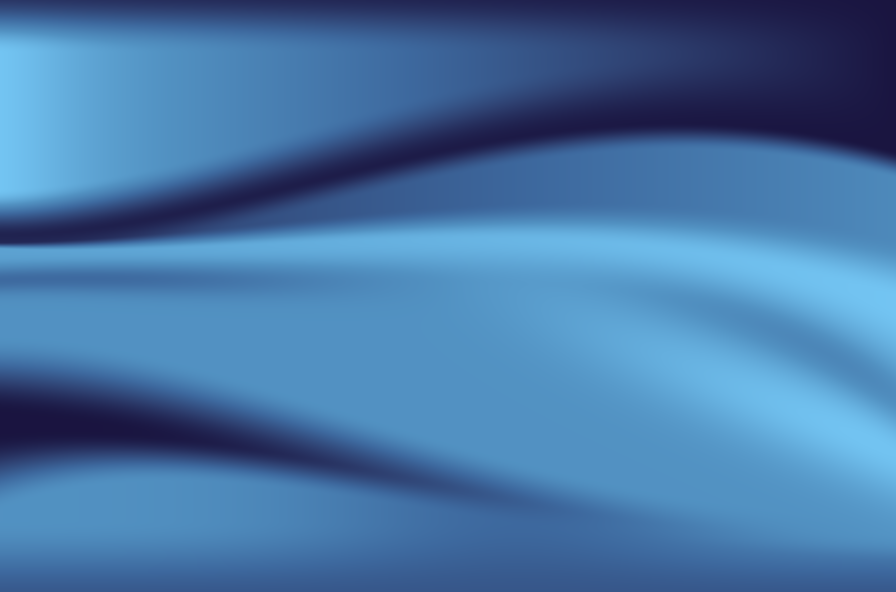
A WebGL 1 fragment shader for this background:

```glsl
precision highp float;
// Draws a backdrop of soft, flowing blue folds between navy shadows.

uniform vec2 u_resolution;

const vec3 NAVY  = vec3(0.10, 0.08, 0.25);
const vec3 SLATE = vec3(0.18, 0.25, 0.44);
const vec3 DENIM = vec3(0.24, 0.41, 0.62);
const vec3 AZURE = vec3(0.32, 0.57, 0.76);
const vec3 SKY   = vec3(0.45, 0.77, 0.95);

// Maps a tone from 0 (shadow) to 1 (highlight) onto the blue ramp.
vec3 blueRamp(float tone) {
    float t = clamp(tone, 0.0, 1.0) * 4.0;
    vec3 color = mix(NAVY, SLATE, clamp(t, 0.0, 1.0));
    color = mix(color, DENIM, clamp(t - 1.0, 0.0, 1.0));
    color = mix(color, AZURE, clamp(t - 2.0, 0.0, 1.0));
    return mix(color, SKY, clamp(t - 3.0, 0.0, 1.0));
}

// Smooth quartic through five heights evenly spaced over x = 0..1.
float foldCurve(float x, float a, float b, float c, float d, float e) {
    float t = 4.0 * x;
    float d2 = c - 2.0 * b + a;
    float d3 = d - 3.0 * c + 3.0 * b - a;
    float d4 = e - 4.0 * d + 6.0 * c - 4.0 * b + a;
    float k2 = t * (t - 1.0) / 2.0;
    float k3 = k2 * (t - 2.0) / 3.0;
    float k4 = k3 * (t - 3.0) / 4.0;
    return a + t * (b - a) + k2 * d2 + k3 * d3 + k4 * d4;
}

float bell(float offset, float width) {
    float q = offset / width;
    return exp(-q * q);
}

// Top panel: bright at the left, sinking into shadow at the fold and the top.
float upperPanel(vec2 p, float height) {
    float tone = 0.92 * (1.0 - p.x) + 0.08 * bell(p.x, 0.08);
    float topFade = smoothstep(-0.015, 0.09, 1.0 - p.y);
    float foldFade = smoothstep(0.01, 0.09 + 0.05 * p.x, height);
    return tone * mix(0.15, 1.0, topFade) * mix(0.08, 1.0, foldFade);
}

// Central sheet: a lit crest, a crease below it and a glow at the right.
float centralSheet(vec2 p, float crest, float crease) {
    float height = p.y - crease;
    float ridge = 0.24 + 0.6 * (1.0 - p.x);
    float glow = 0.25 * smoothstep(0.42, 1.0, p.x) * bell(p.y - ridge, 0.085);
    float lit = mix(0.83, 1.0, p.x);
    float rise = smoothstep(0.0, 0.7 * (crest - crease), height);
    float depth = 0.24 * (1.0 - smoothstep(0.1, 0.55, p.x))
                + 0.12 * smoothstep(0.6, 1.0, p.x);
    float shadow = depth * bell(height, mix(0.022, 0.05, p.x));
    return mix(0.75 + glow, lit, rise) - shadow;
}

// Dark sweep that tapers away toward the right.
float sweepShadow(float x, float height) {
    float strength = 0.75 * (1.0 - smoothstep(0.1, 1.0, x));
    float core = 0.1 * exp(-5.0 * x);
    float reach = 0.05 + 0.18 * (1.0 - x) * (1.0 - x);
    return strength * (1.0 - smoothstep(core, reach, height));
}

// Bottom panel: fades down to a darker lower border.
float lowerPanel(vec2 p) {
    float top = 0.75 - 0.25 * bell(p.x - 0.58, 0.25);
    return mix(0.38, top, smoothstep(-0.02, 0.12, p.y));
}

void main() {
    vec2 p = gl_FragCoord.xy / u_resolution;

    // Fold lines from top to bottom.
    float brow   = foldCurve(p.x, 0.591, 0.644, 0.734, 0.778, 0.730);
    float crest  = foldCurve(p.x, 0.585, 0.600, 0.624, 0.616, 0.547);
    float crease = foldCurve(p.x, 0.527, 0.527, 0.522, 0.488, 0.319);
    float hem    = foldCurve(p.x, 0.203, 0.217, 0.159, 0.104, 0.075);

    // Each fold overlaps the one above it along a soft edge.
    float tone = upperPanel(p, p.y - brow);
    float wedge = 0.2 + 0.5 * p.x;
    tone = mix(wedge, tone, smoothstep(-0.032, 0.015, p.y - brow));

    float crestBlur = mix(0.006, 0.05, p.x);
    float sheet = centralSheet(p, crest, crease) - sweepShadow(p.x, p.y - hem);
    tone = mix(sheet, tone, smoothstep(-crestBlur, crestBlur, p.y - crest));

    float hemBlur = 0.025 + 0.04 * exp(-6.0 * p.x);
    tone = mix(lowerPanel(p), tone, smoothstep(-hemBlur, hemBlur, p.y - hem));

    gl_FragColor = vec4(blueRamp(tone), 1.0);
}
```
